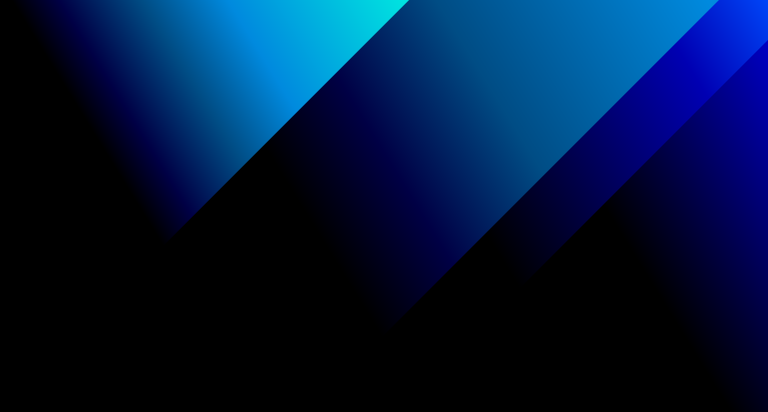
Give the GLSL for this background, as a WebGL 1 fragment shader.

```glsl
precision highp float;
// Four diagonal bands split by hard 45 degree edges, glowing from the top right.
// Each band fades along one shared slanted axis, from black through its own
// colour ramp; the bands are then layered from right to left.
uniform vec2 u_resolution;

// Lengths are in canvas heights, measured from the top left corner.
const vec2 FADE_AXIS = vec2(0.851, -0.525);

// Position of each band's lower right edge, as x + y.
const float EDGE_CYAN = 0.993;
const float EDGE_AZURE = 1.745;
const float EDGE_INDIGO = 1.961;

// Positions of the colour stops along the fade axis.
const vec4 CYAN_STOPS = vec4(0.024, 0.122, 0.292, 0.470);
const float CYAN_END = 0.844;
const vec4 AZURE_STOPS = vec4(0.360, 0.599, 0.900, 1.460);
const vec3 INDIGO_STOPS = vec3(0.706, 1.338, 1.594);
const vec2 COBALT_STOPS = vec2(0.985, 1.557);

const vec3 BLACK = vec3(0.0);
const vec3 NAVY = vec3(0.0, 0.0, 0.27);
const vec3 STEEL = vec3(0.0, 0.30, 0.52);
const vec3 AZURE = vec3(0.0, 0.54, 0.87);
const vec3 CYAN = vec3(0.0, 0.90, 0.88);
const vec3 INDIGO = vec3(0.0, 0.0, 0.70);
const vec3 ELECTRIC = vec3(0.0, 0.28, 0.98);
const vec3 COBALT = vec3(0.0, 0.0, 0.80);

// Linear progress from one stop to the next.
float span(float start, float end, float t) {
    return clamp((t - start) / (end - start), 0.0, 1.0);
}

// Black, navy, steel and azure ramp shared by the two left bands.
vec3 oceanRamp(vec4 stops, float t) {
    vec3 color = mix(BLACK, NAVY, span(stops.x, stops.y, t));
    color = mix(color, STEEL, span(stops.y, stops.z, t));
    return mix(color, AZURE, span(stops.z, stops.w, t));
}

// Antialiased coverage of the area up and left of a diagonal edge.
float leftOf(float edge, vec2 p) {
    float signedDistance = (edge - p.x - p.y) * 0.70711;
    return clamp(signedDistance * u_resolution.y + 0.5, 0.0, 1.0);
}

void main() {
    vec2 p = gl_FragCoord.xy / u_resolution.y;
    p.y = 1.0 - p.y;
    float t = dot(p, FADE_AXIS);

    // Colour of each band at this point
    vec3 cobaltBand = mix(BLACK, COBALT, span(COBALT_STOPS.x, COBALT_STOPS.y, t));
    vec3 indigoBand = mix(BLACK, INDIGO, span(INDIGO_STOPS.x, INDIGO_STOPS.y, t));
    indigoBand = mix(indigoBand, ELECTRIC, span(INDIGO_STOPS.y, INDIGO_STOPS.z, t));
    vec3 azureBand = oceanRamp(AZURE_STOPS, t);
    vec3 cyanBand = oceanRamp(CYAN_STOPS, t);
    cyanBand = mix(cyanBand, CYAN, span(CYAN_STOPS.w, CYAN_END, t));

    // Layers from right to left
    vec3 color = mix(cobaltBand, indigoBand, leftOf(EDGE_INDIGO, p));
    color = mix(color, azureBand, leftOf(EDGE_AZURE, p));
    color = mix(color, cyanBand, leftOf(EDGE_CYAN, p));
    gl_FragColor = vec4(color, 1.0);
}
```
